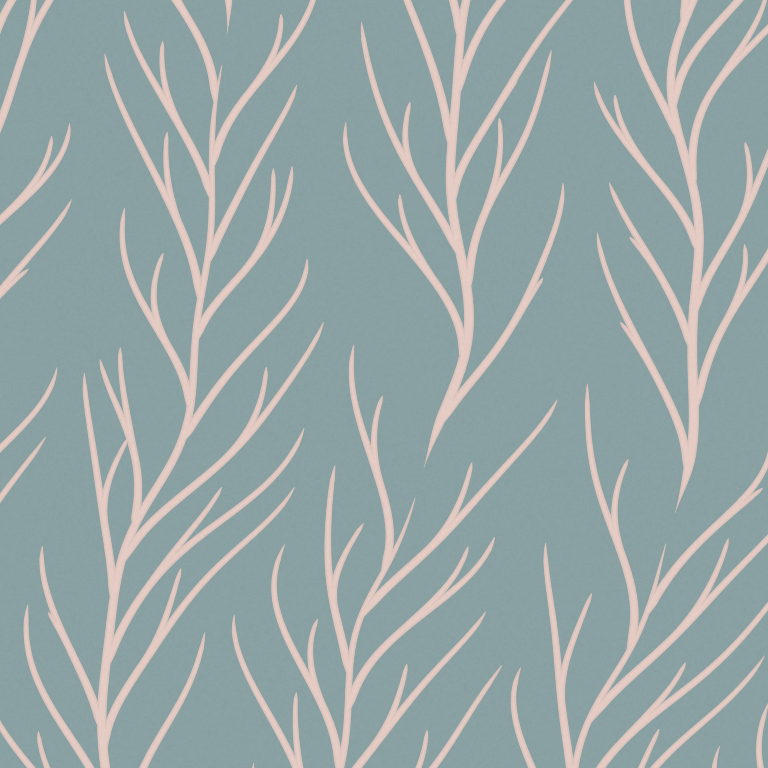
Give the GLSL for this pattern, as a three.js fragment shader.

```glsl
// Pale tapering branches climbing over a muted teal ground.
// Bent columns each carry a stem; curved side branches with twigs leave it
// at jittered heights, and each stroke is drawn from its distance.

varying vec2 vUv;

const vec3 GROUND = vec3(0.54, 0.63, 0.64);
const vec3 INK_RIM = vec3(0.855, 0.765, 0.735);
const vec3 INK_CORE = vec3(0.895, 0.797, 0.767);
const float COLUMN = 0.33;        // spacing of stems
const float BRANCH_STEP = 0.135;  // spacing of branches along a stem
const float PLANT_HEIGHT = 1.25;  // length of a stem and the gap above it
const float LEAN = 0.14;          // sideways drift of stems per height
const float INTERLOCK = 0.08;     // wander of the border between columns
const float STEM_HALF = 0.0068;
const float BRANCH_HALF = 0.0058;
const float TWIG_HALF = 0.0050;
const float TWIG_CHANCE = 0.80;
const float EDGE = 0.0008;
const float GRAIN = 0.014;

float hash(vec2 p) {
  vec3 q = fract(p.xyx * vec3(0.1031, 0.1030, 0.0973));
  q += dot(q, q.yzx + 33.33);
  return fract((q.x + q.y) * q.z);
}

float noise(vec2 p) {
  vec2 i = floor(p), f = fract(p);
  f = f * f * f * (f * (f * 6.0 - 15.0) + 10.0);
  return mix(mix(hash(i), hash(i + vec2(1.0, 0.0)), f.x),
             mix(hash(i + vec2(0.0, 1.0)), hash(i + 1.0), f.x), f.y);
}

// Horizontal coordinate in which every stem is straight
float bentX(vec2 p) {
  float sway = 0.024 * sin(6.5 * p.y + 2.5 * p.x) + 0.010 * sin(13.0 * p.y - 5.0 * p.x)
             + 0.006 * sin(21.0 * p.y + 9.0 * p.x);
  return p.x - LEAN * p.y + sway + 0.08 * noise(p * 2.0 + 7.0);
}

// Signed distance to a stroke, from its offset and slope at this height
float stroke(float offset, float slope, vec2 grad, float halfWidth) {
  return abs(offset) / length(vec2(grad.x, grad.y - slope)) - halfWidth;
}

// Half width falling from root (t = 0) to a rounded tip (t = 1)
float taper(float t, float root) {
  float left = 1.0 - t;
  return root * (0.36 + 0.64 * sqrt(left)) * min(1.0, sqrt(left * 14.0));
}

// Sideways reach of a branch (x) and its rate of change (y)
vec2 branchCurve(float t, float bend) {
  return vec2(mix(t, t * t * (3.0 - 2.0 * t), bend),
              mix(1.0, 6.0 * t * (1.0 - t), bend));
}

float branchWithTwig(float x, float y, vec2 grad, float side, float room, vec2 id) {
  float reach = room * mix(0.74, 0.97, hash(id + 11.3));
  float rise = reach / mix(0.41, 0.52, hash(id + 23.7));
  float bend = mix(0.55, 1.0, hash(id + 37.1));
  float t = y / rise;
  float d = 1.0;
  if (t >= 0.0 && t <= 1.0) {
    vec2 c = branchCurve(t, bend) * side * reach;
    float halfWidth = taper(t, BRANCH_HALF) * smoothstep(-0.03, 0.10, t);
    d = stroke(x - c.x, c.y / rise, grad, halfWidth);
  }
  // The twig leaves along the branch, then turns inward or outward
  bool inward = hash(id + 71.3) < 0.8;
  float fork = mix(0.28, 0.46, hash(id + 41.9));
  float twigRise = mix(0.105, 0.150, hash(id + 53.3)) * (inward ? 1.0 : 0.7);
  float u = (y - fork * rise) / twigRise;
  if (u >= 0.0 && u <= 1.0 && hash(id + 67.7) < TWIG_CHANCE) {
    vec2 c = branchCurve(fork, bend) * reach;
    float slope = c.y / rise;
    float turn = inward ? -0.34 : 0.16;
    float twigX = c.x + twigRise * u * (slope + turn * u);
    float twigSlope = side * (slope + 2.0 * turn * u);
    d = min(d, stroke(x - side * twigX, twigSlope, grad, taper(u, TWIG_HALF)));
  }
  return d;
}

// One stem, with x measured from it, and the branches on both sides
float plant(float x, float y, vec2 grad, float column) {
  float start = hash(vec2(column, 5.0) + 90.0);
  float age = fract(y / PLANT_HEIGHT + start);
  float d = 1.0;
  if (age < 0.97)
    d = stroke(x, 0.0, grad, taper(age / 0.97, STEM_HALF) * smoothstep(-0.005, 0.06, age));

  for (int s = 0; s < 2; s++) {
    float side = float(s) * 2.0 - 1.0;
    float shift = 0.5 * float(s) + start;
    float row = floor(y / BRANCH_STEP - shift);
    for (int k = 0; k < 4; k++) {
      vec2 id = vec2(column * 2.0 + float(s), row - float(k)) + 100.0;
      float root = (row - float(k) + shift + 0.4 * hash(id)) * BRANCH_STEP;
      float rootAge = fract(root / PLANT_HEIGHT + start);
      float border = noise(vec2((column + float(s)) * 3.0 + 60.0, root * 5.0 + 40.0)) - 0.5;
      float room = 0.5 * COLUMN + side * INTERLOCK * border;
      if (rootAge > 0.03 && rootAge < 0.93)
        d = min(d, branchWithTwig(x, y - root, grad, side, room, id));
    }
  }
  return d;
}

void main() {
  float x = bentX(vUv), e = 0.002;
  vec2 grad = vec2(bentX(vUv + vec2(e, 0.0)) - x, bentX(vUv + vec2(0.0, e)) - x) / e;
  float d = 1.0;
  for (int i = -1; i <= 1; i++) {
    float column = floor(x / COLUMN) + float(i);
    d = min(d, plant(x - (column + 0.5) * COLUMN, vUv.y, grad, column));
  }
  vec3 ink = mix(INK_RIM, INK_CORE, smoothstep(0.0008, 0.0034, -d));
  vec3 color = mix(ink, GROUND, smoothstep(-EDGE, EDGE, d));
  color += GRAIN * (noise(vUv * 380.0) - 0.5);
  gl_FragColor = vec4(color, 1.0);
}
```
